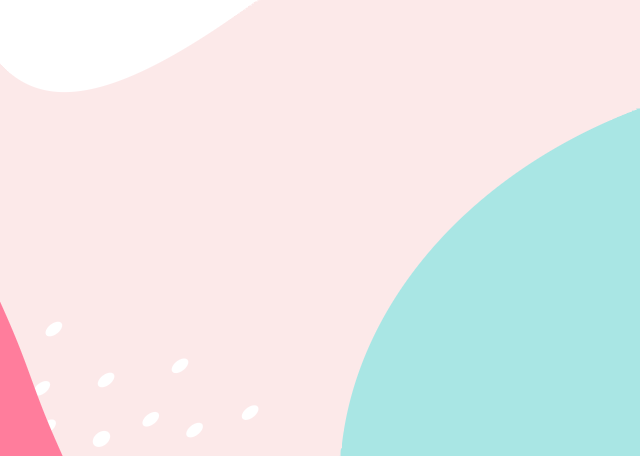
A Shadertoy shader for this background:

```glsl
// Flat pastel background: teal dome, white cloud, coral wedge and slanted white seeds on blush.

const vec3 BLUSH = vec3(0.990, 0.912, 0.915);
const vec3 TEAL  = vec3(0.663, 0.902, 0.896);
const vec3 CORAL = vec3(1.000, 0.490, 0.610);
const vec3 WHITE = vec3(1.0);

const float TAU = 6.2831853;
const int SEED_COUNT = 9;

// Scattered seeds: centre x, centre y, half width
const vec3 SEEDS[SEED_COUNT] = vec3[SEED_COUNT](
    vec3(0.1181, 0.2784, 0.0119), vec3(0.2326, 0.1667, 0.0119),
    vec3(0.3947, 0.1978, 0.0119), vec3(0.3306, 0.0806, 0.0119),
    vec3(0.4267, 0.0568, 0.0119), vec3(0.5485, 0.0952, 0.0119),
    vec3(0.2225, 0.0375, 0.0150), vec3(0.0916, 0.1484, 0.0119),
    vec3(0.1044, 0.0641, 0.0119));

float cross2(vec2 a, vec2 b) {
    return a.x * b.y - a.y * b.x;
}

// Smooth coverage of the region where the field is positive
float coverage(float field) {
    float slope = length(vec2(dFdx(field), dFdy(field)));
    return clamp(0.5 + field / max(slope, 1e-6), 0.0, 1.0);
}

// Conic arc from start to end, pulled toward apex; positive on the chord side
float conicField(vec2 p, vec2 start, vec2 apex, vec2 end, float weight) {
    float area = cross2(apex - start, end - start);
    float v = cross2(p - start, end - start) / area;
    float t = cross2(apex - start, p - start) / area;
    float u = 1.0 - v - t;
    return 4.0 * weight * weight * max(u, 0.0) * max(t, 0.0) - v * abs(v);
}

// Gently waved wedge rising along the left edge
float wedgeField(vec2 p, float height, float base, float wave) {
    float s = 1.0 - p.y / height;
    return base * s + wave * sin(TAU * s) - p.x;
}

// Ellipse whose long axis is tilted by angle
float ellipseField(vec2 p, vec2 radii, float angle) {
    vec2 axis = vec2(cos(angle), sin(angle));
    vec2 q = vec2(dot(p, axis), cross2(axis, p));
    return 1.0 - length(q / radii);
}

float seedCoverage(vec2 p, float halfLength, float angle) {
    float cover = 0.0;
    for (int i = 0; i < SEED_COUNT; i++) {
        vec2 radii = vec2(halfLength, SEEDS[i].z);
        cover = max(cover, coverage(ellipseField(p - SEEDS[i].xy, radii, angle)));
    }
    return cover;
}

void mainImage(out vec4 fragColor, in vec2 fragCoord) {
    // Canvas height is one unit
    vec2 p = fragCoord / iResolution.y;

    float dome = conicField(p, vec2(0.7473, 0.0), vec2(0.7901, 0.5355), vec2(1.4066, 0.7637), 0.85);
    float cloud = conicField(p, vec2(0.0, 0.8608), vec2(0.1489, 0.6969), vec2(0.5641, 1.0), 1.115);
    float wedge = wedgeField(p, 0.3388, 0.1374, 0.0022);

    // Layers from back to front
    vec3 color = BLUSH;
    color = mix(color, TEAL, coverage(dome));
    color = mix(color, WHITE, coverage(cloud));
    color = mix(color, WHITE, seedCoverage(p, 0.0211, 0.66));
    color = mix(color, CORAL, coverage(wedge));

    fragColor = vec4(color, 1.0);
}
```
